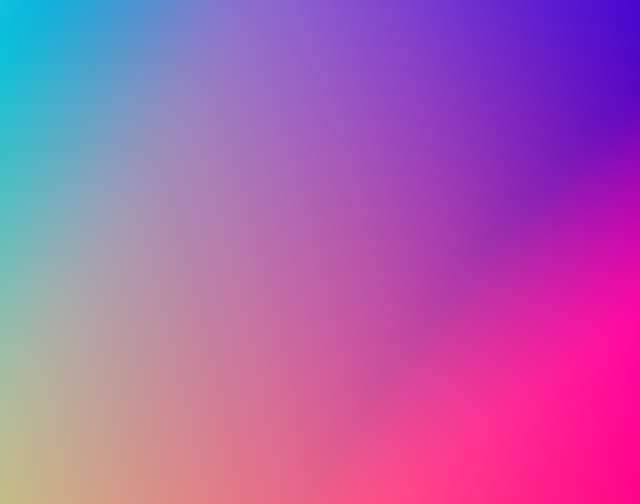
Write a WebGL 2 fragment shader that draws this background.

```glsl
#version 300 es
precision highp float;

uniform vec2 u_resolution;
out vec4 fragColor;

// Slopes of each sheet: across, downward, value at the upper left
const vec3 RED_WARM  = vec3( 0.35,  0.33,  0.44);
const vec3 RED_COOL  = vec3(-0.62,  0.43,  0.89);
const vec3 RED_CYAN  = vec3( 1.75,  1.00, -0.08);
const vec3 GREEN_RUN = vec3(-0.73, -0.02,  0.76);
const vec3 BLUE_RUN  = vec3( 0.00, -0.28,  0.81);

// Softness of the folds between sheets
const float WIDE_FOLD  = 0.25;
const float CYAN_FOLD  = 0.12;
const float FLOOR_FOLD = 0.06;
const float RED_FLOOR  = 0.05;

// Pink corner: fades in from a curved crease to a straight diagonal ridge
const float CREASE_START = 1.20;
const float CREASE_BEND  = 1.00;
const float RIDGE        = 1.62;
const float RIDGE_SOFT   = 0.12;
const float PINK_LIFT    = 0.03;

// Small shifts along the left and upper edges
const float EDGE_BLUE  = 0.07;
const float EDGE_WIDTH = 0.25;
const float TOP_SHADE  = 0.20;

float softMin(float a, float b, float k) {
    float h = max(k - abs(a - b), 0.0) / k;
    return min(a, b) - 0.25 * k * h * h;
}

float softMax(float a, float b, float k) {
    return -softMin(-a, -b, k);
}

// Main field: red is folded from three sheets, green and blue run straight
vec3 baseField(vec2 p) {
    vec3 q = vec3(p, 1.0);
    float red = softMin(dot(RED_WARM, q), dot(RED_COOL, q), WIDE_FOLD);
    float cyanRed = softMax(dot(RED_CYAN, q), RED_FLOOR, FLOOR_FOLD);
    red = softMin(red, cyanRed, CYAN_FOLD);

    float rise = 1.0 - p.y;
    float topShade = TOP_SHADE * p.x * (1.0 - p.x) * rise * rise * rise;
    float edge = max(1.0 - p.x / EDGE_WIDTH, 0.0);
    float green = dot(GREEN_RUN, q) - topShade;
    float blue = dot(BLUE_RUN, q) + EDGE_BLUE * edge * (1.0 - p.y * p.y);
    return vec3(red, green, blue);
}

// Strength of the pink corner, from 0 at the crease to 1 beyond the ridge
float pinkAmount(vec2 p) {
    float side = 1.0 - p.x;
    float crease = min(CREASE_START + CREASE_BEND * side * side, RIDGE - 0.08);
    float t = (p.x + p.y - crease) / (RIDGE - crease);
    t = softMax(t, 0.0, RIDGE_SOFT);
    return clamp(softMin(t, 1.0, RIDGE_SOFT), 0.0, 1.0);
}

void main() {
    vec2 uv = gl_FragCoord.xy / u_resolution;
    vec2 p = vec2(uv.x, 1.0 - uv.y);

    vec3 color = baseField(p);
    float pink = pinkAmount(p);
    color.r = mix(color.r, 1.0, pink);
    color.g += PINK_LIFT * pink * (1.0 - p.y);

    fragColor = vec4(clamp(color, 0.0, 1.0), 1.0);
}
```
